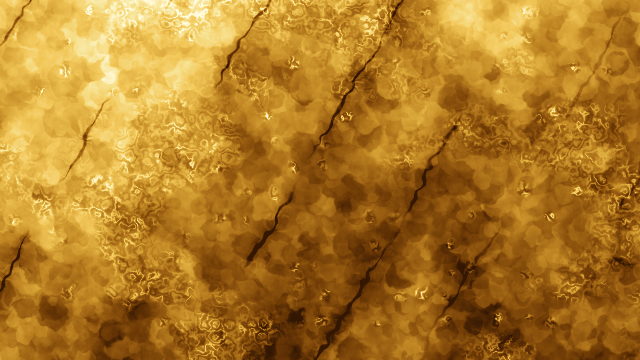
This texture is drawn by a Shadertoy shader. Its source:

```glsl
// Weathered gold leaf: overlapping amber flakes, slanted cracks and crinkled glints.

float hash(vec2 p) {
    return fract(sin(dot(p, vec2(127.1, 311.7))) * 43758.5453);
}

float noise(vec2 p) {
    vec2 i = floor(p), f = fract(p);
    f = f * f * (3.0 - 2.0 * f);
    return mix(mix(hash(i), hash(i + vec2(1, 0)), f.x),
               mix(hash(i + vec2(0, 1)), hash(i + vec2(1, 1)), f.x), f.y);
}

float fbm(vec2 p) {
    float sum = 0.0, amplitude = 0.533;
    for (int i = 0; i < 4; i++) {
        sum += amplitude * noise(p);
        p = mat2(1.6, 1.2, -1.2, 1.6) * p + 7.3;
        amplitude *= 0.5;
    }
    return sum;
}

// Translucent round flakes laid over one another, centred on zero
float flakes(vec2 p) {
    vec2 cell = floor(p);
    float tone = 0.5;
    for (int j = -1; j <= 1; j++)
    for (int i = -1; i <= 1; i++) {
        vec2 id = cell + vec2(i, j);
        vec2 d = p - id - vec2(hash(id), hash(id + 17.0));
        float radius = 0.55 + 0.4 * hash(id + 31.0);
        float cover = 0.75 * smoothstep(0.0, 0.13, radius - length(d));
        tone = mix(tone, hash(id + 53.0), cover);
    }
    return tone - 0.5;
}

// Sparse round spots where the leaf is crinkled
float glintSpots(vec2 p) {
    vec2 id = floor(p);
    vec2 centre = 0.35 + 0.3 * vec2(hash(id + 3.0), hash(id + 9.0));
    float size = 0.2 + 0.15 * hash(id + 5.0);
    return step(0.8, hash(id)) * smoothstep(size, size * 0.4, length(fract(p) - centre));
}

// Broken slanted lines: x is the thin core, y the soft shadow
vec2 cracks(vec2 p, vec2 slant) {
    float across = slant.x + 0.03 * (noise(p * 9.0) - 0.5) + 0.016 * (noise(p * 45.0) - 0.5);
    float lane = floor(across / 0.29);
    float offset = abs(across - (lane + 0.35 + 0.3 * hash(vec2(lane, 4.0))) * 0.29);
    float broken = smoothstep(0.4, 0.62, noise(vec2(lane * 7.7, slant.y * 4.5)));
    float width = 0.007 * noise(p * 38.0 + 5.0);
    float core = smoothstep(width + 0.003, width * 0.4, offset);
    return vec2(core, exp(-offset * 45.0)) * broken * (1.0 - 0.6 * smoothstep(0.9, 1.4, p.x));
}

vec3 goldRamp(float level) {
    vec3 gold[8] = vec3[8](
        vec3(0.20, 0.09, 0.01), vec3(0.42, 0.22, 0.02),
        vec3(0.58, 0.35, 0.06), vec3(0.74, 0.51, 0.13),
        vec3(0.85, 0.65, 0.22), vec3(0.95, 0.78, 0.35),
        vec3(0.97, 0.89, 0.58), vec3(1.00, 0.98, 0.86));
    level = clamp(level, 0.0, 6.999);
    int i = int(level);
    return mix(gold[i], gold[i + 1], fract(level));
}

void mainImage(out vec4 fragColor, in vec2 fragCoord) {
    vec2 p = fragCoord / iResolution.y;
    vec2 slant = vec2(dot(p, vec2(0.86, -0.51)), dot(p, vec2(0.51, 0.86)));

    // Broad light from the upper left, streaked along the slant
    float level = 2.85 + 2.5 * (p.y - 0.5) - 0.45 * (p.x - 0.89);
    level += 0.9 * exp(-4.0 * dot(p - vec2(0.4, 1.0), p - vec2(0.4, 1.0)));
    level += 4.2 * (fbm(slant * vec2(4.5, 2.0) + 2.0) - 0.5);

    // Ragged flakes at three sizes
    vec2 ragged = p + 0.016 * (vec2(noise(p * 38.0), noise(p * 38.0 + 40.0)) - 0.5)
                    + 0.007 * (vec2(noise(p * 110.0), noise(p * 110.0 + 70.0)) - 0.5);
    level += 1.3 * flakes(ragged * 9.0) + 1.9 * flakes(ragged * 17.0 + 11.0);
    level += 1.2 * flakes(ragged * 31.0 + 29.0);
    level += 0.7 * (fbm(p * 60.0) - 0.5);

    // Cracks with shadowed edges
    vec2 crack = cracks(p, slant);
    level -= 0.8 * crack.y + 2.2 * crack.x;

    // Crinkled glints in spots, clusters and beside cracks
    float cluster = smoothstep(0.53, 0.7, fbm(p * 5.0 + 13.0));
    float glint = max(glintSpots(ragged * 14.0), 0.65 * cluster);
    glint = max(glint, 0.5 * crack.y * noise(p * 20.0));
    float crinkle = sin(28.0 * fbm(p * 30.0 + 3.0));
    float sparkle = pow(max(crinkle, 0.0), 3.0) * smoothstep(0.45, 0.75, noise(p * 34.0 + 8.0));
    level += glint * (0.9 * crinkle + 2.6 * sparkle);

    fragColor = vec4(goldRamp(level), 1.0);
}
```
